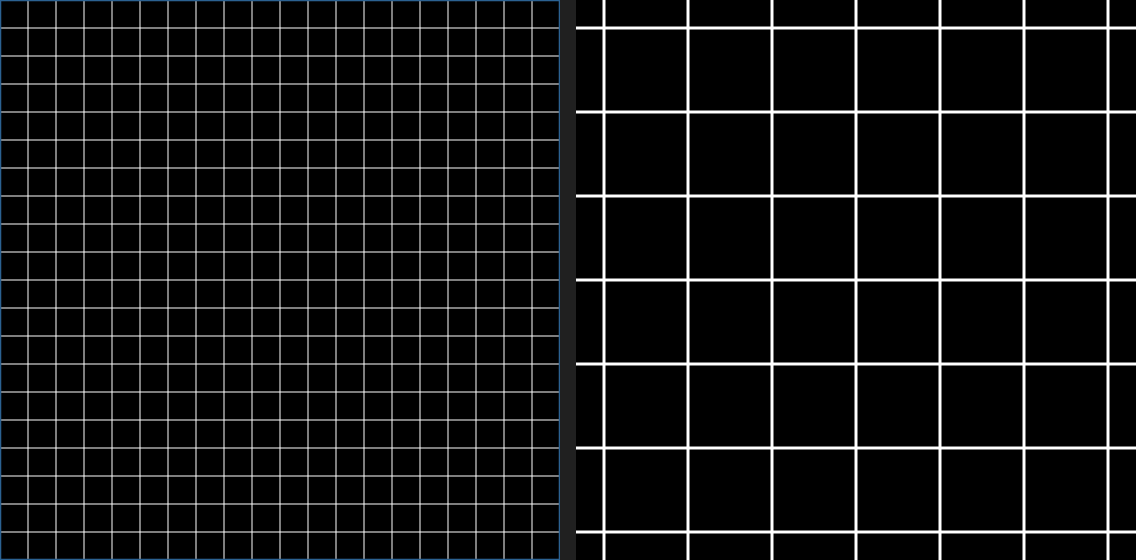
Left: the whole. Right: its middle third, enlarged.
A Shadertoy shader for this pattern:

```glsl
// Thin white square grid on black, enclosed by a narrow blue border.
#define CELLS 20.0
#define LINE_WIDTH 0.00178
#define BORDER_WIDTH 0.0022
#define FILTER_PIXELS 1.17
#define BACKGROUND vec3(0.0)
#define LINE_COLOR vec3(1.0)
#define BORDER_COLOR vec3(0.17, 0.38, 0.57)

// Share of a box filter covered by a band centred on zero, for each axis.
vec2 bandCoverage(vec2 offset, float width, vec2 filterSize) {
    vec2 halfBand = vec2(0.5 * width);
    vec2 upper = clamp(offset + 0.5 * filterSize, -halfBand, halfBand);
    vec2 lower = clamp(offset - 0.5 * filterSize, -halfBand, halfBand);
    return (upper - lower) / filterSize;
}

// Joins the coverage of two crossing sets of bands.
float unite(vec2 coverage) {
    return 1.0 - (1.0 - coverage.x) * (1.0 - coverage.y);
}

void mainImage(out vec4 fragColor, in vec2 fragCoord) {
    vec2 uv = fragCoord / iResolution.xy;
    vec2 filterSize = FILTER_PIXELS / iResolution.xy;

    // Signed distance to the nearest grid line
    vec2 lineOffset = (fract(uv * CELLS + 0.5) - 0.5) / CELLS;
    float grid = unite(bandCoverage(lineOffset, LINE_WIDTH, filterSize));

    // Distance to the nearest canvas edge
    vec2 edgeDistance = min(uv, 1.0 - uv);
    vec2 edgeCoverage = clamp((BORDER_WIDTH - edgeDistance) / filterSize + 0.5, 0.0, 1.0);
    float border = unite(edgeCoverage);

    vec3 color = mix(BACKGROUND, LINE_COLOR, grid);
    color = mix(color, BORDER_COLOR, border);
    fragColor = vec4(color, 1.0);
}
```
